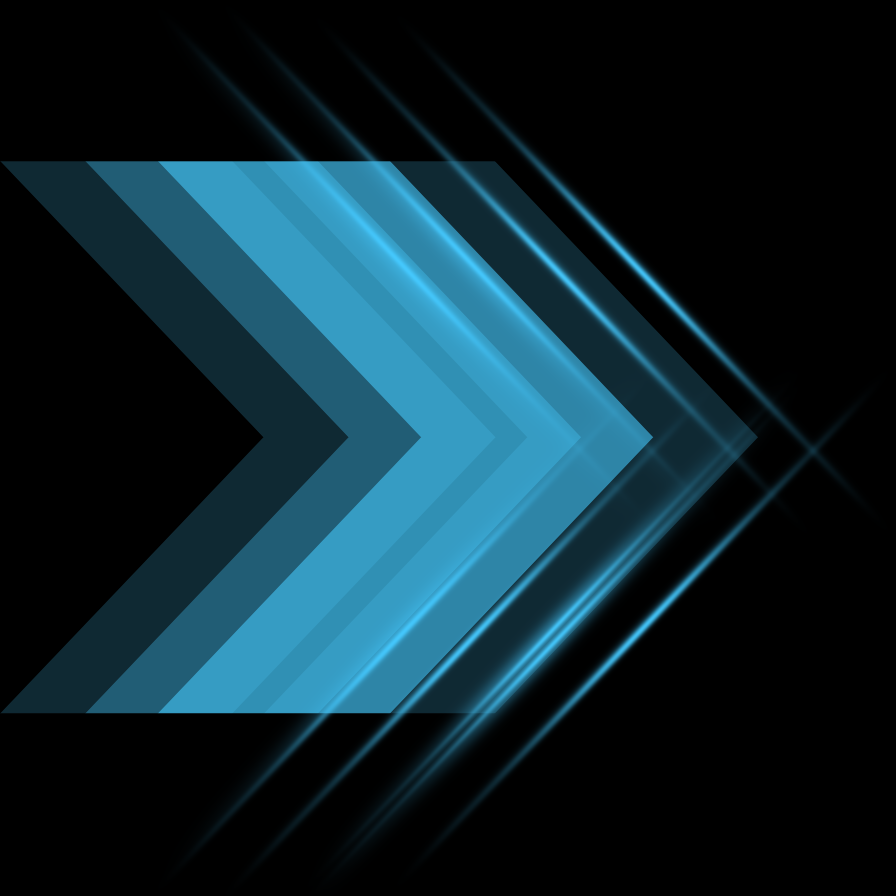
Write a WebGL 2 fragment shader that draws this background.

```glsl
#version 300 es
precision highp float;
// A broad blue chevron of flat nested bands on black, pointing right,
// crossed by diagonal light streaks. Bands are steps in one folded
// coordinate; streaks are tapered gaussians along two slanted axes.

uniform vec2 u_resolution;
out vec4 fragColor;

const float SLOPE = 0.96;

// Soft step, one pixel wide
float edge(float at, float v) {
    float w = 0.8 / u_resolution.y;
    return smoothstep(at - w, at + w, v);
}

// Flat bands of the chevron, from the inner notch to the tip
vec3 chevron(vec2 p) {
    float rise = abs(p.y - 0.512);
    float s = p.x + 0.953 * rise;
    vec3 dark = vec3(0.06, 0.16, 0.20);
    vec3 bright = vec3(0.21, 0.61, 0.765);
    vec3 c = mix(vec3(0.0), dark, edge(0.294, s));
    c = mix(c, vec3(0.13, 0.365, 0.46), edge(0.389, s));
    c = mix(c, bright, edge(0.470, s));
    c = mix(c, vec3(0.19, 0.565, 0.705), edge(0.553, s));
    c = mix(c, bright, edge(0.5885, s));
    c = mix(c, vec3(0.18, 0.52, 0.655), edge(0.6485, s));
    c = mix(c, dark, edge(0.729, s));
    return c * (1.0 - edge(0.846, s)) * (1.0 - edge(0.308, rise));
}

// Streak strength: d across (positive outward), t along,
// shape = core width, inner glow, outer glow, glow strength
float streak(float d, float t, vec4 shape) {
    float along = 0.65 * exp(-t * t / 0.0100) + 0.35 * exp(-t * t / 0.036);
    along *= 1.0 - smoothstep(0.20, 0.285, abs(t));
    float core = exp(-pow(d / shape.x, 2.0));
    float glow = exp(-pow(d / (d < 0.0 ? shape.y : shape.z), 2.0));
    return along * mix(core, 1.0, shape.w * glow);
}

void main() {
    vec2 p = gl_FragCoord.xy / u_resolution;
    vec3 color = chevron(p);

    // Offsets of the falling and rising streaks, and their middles in x
    float falling[4] = float[4](1.125, 1.2035, 1.292, 1.3845);
    float rising[4] = float[4](0.1676, 0.251, 0.338, 0.4306);
    float middle[4] = float[4](0.450, 0.525, 0.627, 0.717);

    vec3 light = vec3(0.27, 0.79, 1.0);
    float norm = sqrt(1.0 + SLOPE * SLOPE);
    for (int i = 0; i < 4; i++) {
        float t = p.x - middle[i];
        float inner = i < 2 ? 0.014 : 0.006;
        float up = (p.x + SLOPE * p.y - falling[i]) / norm;
        float down = (p.x - SLOPE * p.y - rising[i]) / norm;
        float a = streak(up, t, vec4(0.0036, inner, 0.007, 0.45));

        // The third rising streak is a wide beam with twin cores
        float b;
        if (i == 2) {
            float twin = abs(down - 0.001) - 0.0055;
            b = streak(twin, t + 0.01, vec4(0.003, 0.015, 0.012, 0.55));
        } else {
            float wide = i == 0 ? 0.015 : 0.007;
            b = streak(down, t, vec4(0.0036, wide, 0.005, 0.45));
        }
        color = mix(color, light, 0.95 * a);
        color = mix(color, light, 0.95 * b);
    }
    fragColor = vec4(color, 1.0);
}
```
